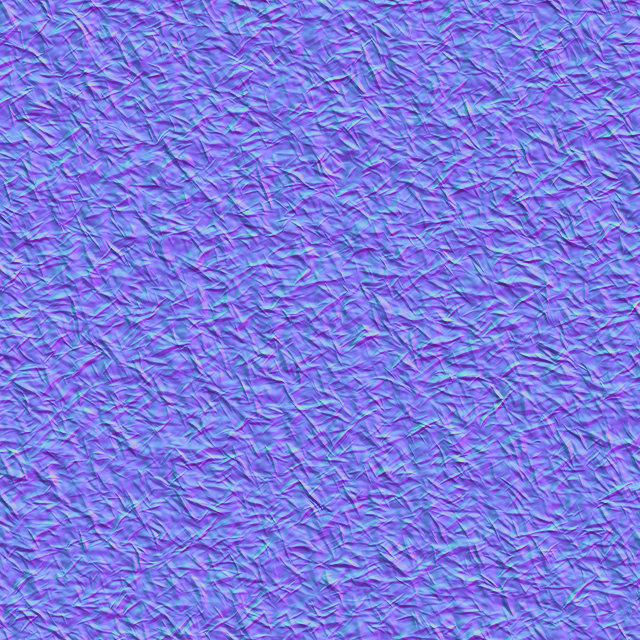
This texture map is drawn by a three.js fragment shader. Its source:

```glsl
// Normal map of a finely creased, crumpled surface.
// Short spindle-shaped ridges are scattered over several jittered grids and
// added to gradient noise; the slope of that height gives the colour.

varying vec2 vUv;

vec3 hash3(vec2 p) {
  vec3 q = fract(p.xyx * vec3(0.1031, 0.1030, 0.0973));
  q += dot(q, q.yxz + 33.33);
  return fract((q.xxy + q.yzz) * q.zyx);
}

vec2 gradientAt(vec2 cell) {
  float a = 6.2832 * hash3(cell + 71.0).x;
  return vec2(cos(a), sin(a));
}

float gradientNoise(vec2 p) {
  vec2 i = floor(p);
  vec2 f = p - i;
  vec2 u = f * f * f * (f * (f * 6.0 - 15.0) + 10.0);
  vec2 k = vec2(1.0, 0.0);
  float low = mix(dot(gradientAt(i), f), dot(gradientAt(i + k), f - k), u.x);
  float high = mix(dot(gradientAt(i + k.yx), f - k.yx),
                   dot(gradientAt(i + 1.0), f - 1.0), u.x);
  return mix(low, high, u.y);
}

// Highest ridge at p, with one ridge per unit cell
float creases(vec2 p, float seed) {
  vec2 home = floor(p);
  float top = 0.0;
  for (int j = -1; j <= 1; j++) {
    for (int i = -1; i <= 1; i++) {
      vec2 cell = home + vec2(float(i), float(j));
      vec3 place = hash3(cell + seed);
      vec3 shape = hash3(cell + seed + 137.0);
      vec2 d = p - cell - place.xy;

      // Axes of the ridge: mostly falling or gently rising to the right
      float angle = mix(-1.35, 0.85, place.z);
      vec2 dir = vec2(cos(angle), sin(angle));
      float along = dot(d, dir) / mix(0.4, 0.9, shape.x);
      float across = dot(d, vec2(-dir.y, dir.x));
      across += 0.1 * (shape.z - 0.5) * along * along;

      // Broad lit flank, narrow shaded flank, pointed ends
      float taper = max(0.0, 1.0 - along * along);
      float width = mix(0.13, 0.28, shape.y) * (across > 0.0 ? 1.0 : 0.65);
      float ridge = taper - abs(across) / width;
      top = max(top, ridge * mix(0.3, 1.0, shape.z));
    }
  }
  return top;
}

float height(vec2 p) {
  // Broad swells and crumples
  float h = 0.005 * gradientNoise(p * 12.0 + 3.0);
  h += 0.005 * gradientNoise(p * 29.0 + 17.0);

  // Bend and break up the creases
  p += 0.006 * vec2(gradientNoise(p * 9.0), gradientNoise(p * 9.0 + 40.0));
  p += 0.005 * vec2(gradientNoise(p * 33.0), gradientNoise(p * 33.0 + 60.0));

  float scale = 21.0;
  for (int n = 0; n < 5; n++) {
    float seed = 19.0 * float(n) + 5.0;
    h += 0.088 / scale * creases(p * scale + 0.37 * seed, seed);
    scale *= 1.24;
  }

  // Fine grain between the creases
  h += 0.003 * gradientNoise(p * vec2(60.0, 66.0));
  h += 0.0013 * gradientNoise(p * vec2(105.0, 118.0) + 9.0);
  return h;
}

void main() {
  // Slope over a short step, which also softens the ridge lines
  vec2 e = vec2(0.0025, 0.0);
  float h = height(vUv);
  vec2 slope = vec2(height(vUv + e.xy) - h, height(vUv + e.yx) - h) / e.x;

  // Lean the slopes towards the upper right
  slope.x = 0.72 * slope.x + 0.27 * slope.y;
  vec3 normal = normalize(vec3(-slope - vec2(0.03, 0.05), 1.0));

  // Flanks turned to the lower left lose some blue
  vec3 color = 0.5 + 0.5 * normal;
  color.b -= clamp(0.05 - dot(normal.xy, vec2(0.36, 0.1)), 0.0, 0.28);
  gl_FragColor = vec4(color, 1.0);
}
```
